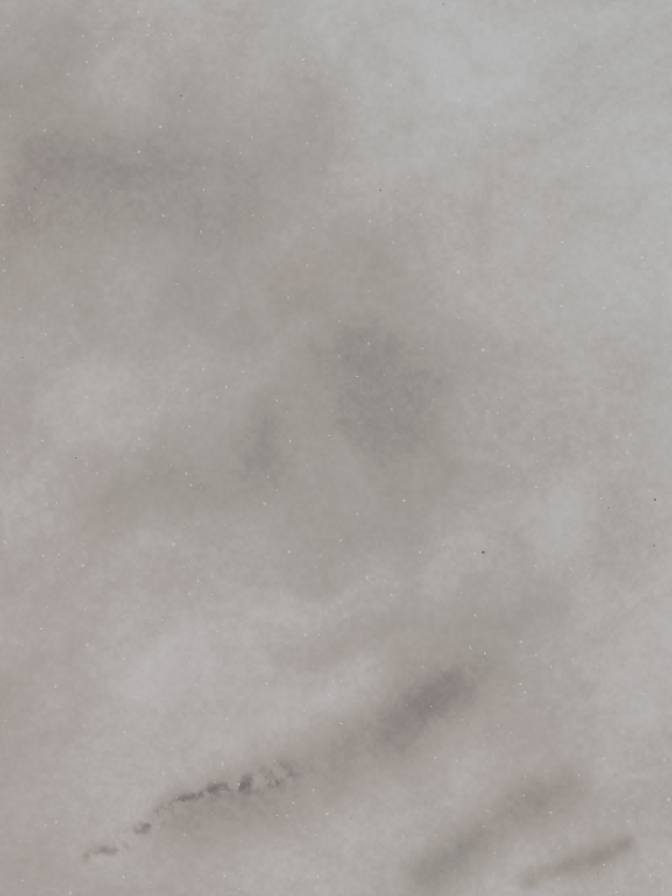
This texture is drawn by a WebGL 1 fragment shader. Its source:

```glsl
precision highp float;
// Pale grey marble with soft clouds, diagonal smoky veins and tiny crystal flecks.
uniform vec2 u_resolution;

const vec3 VEIN_GREY = vec3(0.56, 0.54, 0.53);
const vec3 WARM_GREY = vec3(0.615, 0.595, 0.575);
const vec3 MID_GREY = vec3(0.65, 0.63, 0.615);
const vec3 PALE_GREY = vec3(0.69, 0.68, 0.67);
const vec3 WHITE_BLOOM = vec3(0.72, 0.718, 0.72);
const vec3 ROSE_TINT = vec3(0.006, -0.002, -0.002);
const vec3 SPECK_COLOR = vec3(0.36, 0.35, 0.36);
const vec3 FLECK_COLOR = vec3(0.80, 0.80, 0.79);
const float BASE_TONE = 2.4;
const float CLOUD_CONTRAST = 3.6;
const float MOTTLE_CONTRAST = 1.6;
const float GRAIN_CONTRAST = 0.48;
const float FLECK_CELLS = 52.0;
const float SPECK_CELLS = 13.0;

float hash(vec2 p) {
  vec3 q = fract(vec3(p.xyx) * 0.1031);
  q += dot(q, q.yzx + 33.33);
  return fract((q.x + q.y) * q.z);
}

float noise(vec2 p) {
  vec2 i = floor(p);
  vec2 f = fract(p);
  f = f * f * (3.0 - 2.0 * f);
  return mix(mix(hash(i), hash(i + vec2(1.0, 0.0)), f.x),
             mix(hash(i + vec2(0.0, 1.0)), hash(i + 1.0), f.x), f.y);
}

float fbm(vec2 p) {
  float sum = 0.0;
  float amp = 0.5;
  for (int i = 0; i < 5; i++) {
    sum += amp * noise(p);
    p = mat2(1.6, 1.2, -1.2, 1.6) * p + 7.3;
    amp *= 0.5;
  }
  return sum / 0.96875;
}

// Soft elliptical patch
float patchAt(vec2 p, vec2 center, vec2 size) {
  vec2 d = (p - center) / size;
  return exp(-dot(d, d));
}

// Smoky streak between two ends, fading away from its axis
float streak(vec2 p, vec2 a, vec2 b, float width) {
  vec2 ab = b - a;
  float t = clamp(dot(p - a, ab) / dot(ab, ab), 0.0, 1.0);
  float d = length(p - a - ab * t) / width;
  return exp(-d * d);
}

// Scattered dots: one candidate per cell, kept with the given chance
float dots(vec2 p, float cells, float chance, float radius, float seed) {
  vec2 id = floor(p * cells);
  vec2 key = id + seed;
  vec2 center = 0.2 + 0.6 * vec2(hash(key + 3.1), hash(key + 8.7));
  vec2 d = (fract(p * cells) - center) / cells;
  float angle = 6.2832 * hash(key + 5.9);
  d = vec2(cos(angle) * d.x + sin(angle) * d.y, cos(angle) * d.y - sin(angle) * d.x);
  d.y *= 1.0 + hash(key + 2.3);
  float size = radius * (0.5 + hash(key + 6.1));
  float blur = 1.0 / u_resolution.x;
  float keep = step(hash(key), chance) * (0.2 + 0.8 * hash(key + 1.7));
  return keep * (1.0 - smoothstep(size - blur, size + blur, length(d)));
}

vec3 stoneColor(float tone) {
  vec3 color = mix(VEIN_GREY, WARM_GREY, clamp(tone, -1.6, 1.0));
  color = mix(color, MID_GREY, clamp(tone - 1.0, 0.0, 1.0));
  color = mix(color, PALE_GREY, clamp(tone - 2.0, 0.0, 1.0));
  return mix(color, WHITE_BLOOM, clamp(tone - 3.0, 0.0, 1.0));
}

void main() {
  vec2 p = gl_FragCoord.xy / u_resolution.x;
  float height = gl_FragCoord.y / u_resolution.y;
  vec2 warp = vec2(fbm(p * 4.0 + 11.0), fbm(p * 4.0 + 37.0)) - 0.5;
  vec2 q = p + 0.22 * warp;

  // Broad clouds, stretched along the rising diagonal, and finer mottling
  vec2 along = vec2(0.87 * q.x + 0.5 * q.y, 0.87 * q.y - 0.5 * q.x);
  float tone = BASE_TONE + CLOUD_CONTRAST * (fbm(along * vec2(2.4, 4.2) + 4.0) - 0.5);
  tone += MOTTLE_CONTRAST * (fbm(q * 11.0 + 21.0) - 0.5);
  tone += 0.9 * (p.x - 0.5) + 0.4 * (height - 0.5);
  tone -= 1.3 * patchAt(q, vec2(0.20, 0.98), vec2(0.30, 0.19));
  tone -= 1.4 * patchAt(q, vec2(0.60, 0.72), vec2(0.15, 0.13));
  tone -= 1.5 * streak(q, vec2(0.15, 0.56), vec2(0.36, 0.66), 0.06);
  tone += 1.6 * patchAt(q, vec2(0.48, 1.34), vec2(0.26, 0.13));

  // Veins: wide smoke with a thin, broken dark core
  vec2 v = p + 0.07 * warp;
  float smoke = streak(v, vec2(0.30, 0.09), vec2(0.68, 0.29), 0.050);
  smoke += 0.9 * streak(v, vec2(0.62, 0.03), vec2(0.85, 0.15), 0.035);
  smoke += 0.9 * streak(v, vec2(0.78, 0.02), vec2(0.93, 0.06), 0.015);
  tone -= 1.9 * smoke * (0.5 + fbm(p * 9.0));
  float core = streak(v, vec2(0.15, 0.05), vec2(0.43, 0.18), 0.012);
  tone -= 2.8 * core * smoothstep(0.32, 0.70, fbm(p * 60.0));
  tone -= 1.4 * streak(v, vec2(0.63, 0.28), vec2(0.72, 0.35), 0.020) * fbm(p * 30.0);

  // Crystalline grain
  tone += GRAIN_CONTRAST * (noise(p * 95.0) + noise(p * 210.0) - 1.0);

  // Rosy lower left, cooler upper right
  float rose = 0.2 + 1.2 * (0.6 - height) - 0.8 * (p.x - 0.5) + 1.5 * warp.x;
  vec3 color = stoneColor(tone) + ROSE_TINT * clamp(rose, -0.8, 1.0);

  color = mix(color, FLECK_COLOR, 0.55 * dots(p, FLECK_CELLS, 0.16, 0.0018, 0.0));
  color = mix(color, SPECK_COLOR, 0.8 * dots(p, SPECK_CELLS, 0.05, 0.0016, 51.0));
  gl_FragColor = vec4(color, 1.0);
}
```
